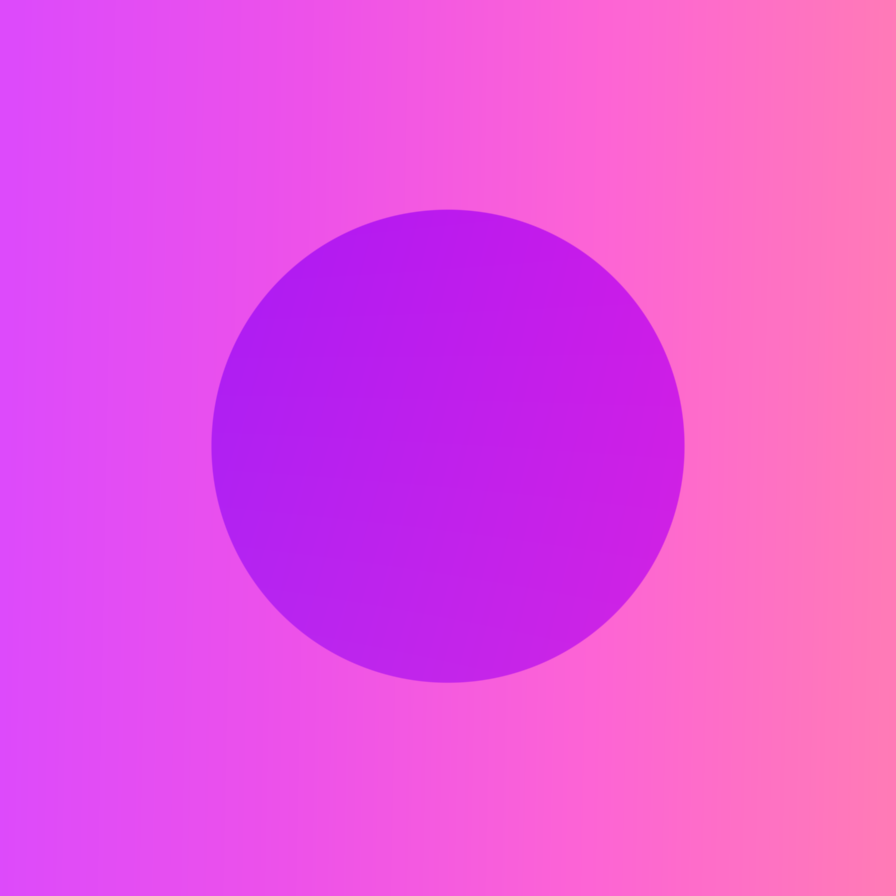
Write a Shadertoy shader that draws this background.

```glsl
// A violet disc with a soft diagonal tint on a magenta-to-coral horizontal gradient.

const vec3 ORCHID  = vec3(0.865, 0.290, 0.985);
const vec3 MAGENTA = vec3(0.930, 0.318, 0.915);
const vec3 PINK    = vec3(0.992, 0.392, 0.835);
const vec3 CORAL   = vec3(1.000, 0.480, 0.715);

const vec3 DISC_TOP_LEFT     = vec3(0.670, 0.100, 0.955);
const vec3 DISC_TOP_RIGHT    = vec3(0.800, 0.105, 0.910);
const vec3 DISC_BOTTOM_LEFT  = vec3(0.710, 0.150, 0.945);
const vec3 DISC_BOTTOM_RIGHT = vec3(0.820, 0.140, 0.890);

const vec2 DISC_CENTER = vec2(0.5, 0.502);
const float DISC_RADIUS = 0.264;

// Four evenly spaced colour stops joined by linear ramps.
vec3 fourStopGradient(float t, vec3 a, vec3 b, vec3 c, vec3 d) {
    float s = clamp(t, 0.0, 1.0) * 3.0;
    vec3 color = mix(a, b, clamp(s, 0.0, 1.0));
    color = mix(color, c, clamp(s - 1.0, 0.0, 1.0));
    return mix(color, d, clamp(s - 2.0, 0.0, 1.0));
}

// Blend of four corner colours over the unit square.
vec3 cornerGradient(vec2 p, vec3 topLeft, vec3 topRight, vec3 bottomLeft, vec3 bottomRight) {
    vec2 t = clamp(p, 0.0, 1.0);
    return mix(mix(bottomLeft, bottomRight, t.x), mix(topLeft, topRight, t.x), t.y);
}

float circleDistance(vec2 p, vec2 center, float radius) {
    return length(p - center) - radius;
}

void mainImage(out vec4 fragColor, in vec2 fragCoord) {
    vec2 uv = fragCoord / iResolution.xy;

    // Square-aspect coordinates keep the disc round.
    float shortSide = min(iResolution.x, iResolution.y);
    vec2 p = (fragCoord - 0.5 * iResolution.xy) / shortSide + 0.5;
    float edge = 1.0 / shortSide;

    // Backdrop, leaning slightly warmer toward the bottom.
    float ramp = uv.x + 0.02 * (0.5 - uv.y);
    vec3 color = fourStopGradient(ramp, ORCHID, MAGENTA, PINK, CORAL);

    // Disc
    vec2 discUv = (p - DISC_CENTER) / (2.0 * DISC_RADIUS) + 0.5;
    vec3 discColor = cornerGradient(discUv, DISC_TOP_LEFT, DISC_TOP_RIGHT,
                                    DISC_BOTTOM_LEFT, DISC_BOTTOM_RIGHT);
    float dist = circleDistance(p, DISC_CENTER, DISC_RADIUS);
    color = mix(color, discColor, 1.0 - smoothstep(-edge, edge, dist));

    fragColor = vec4(color, 1.0);
}
```
